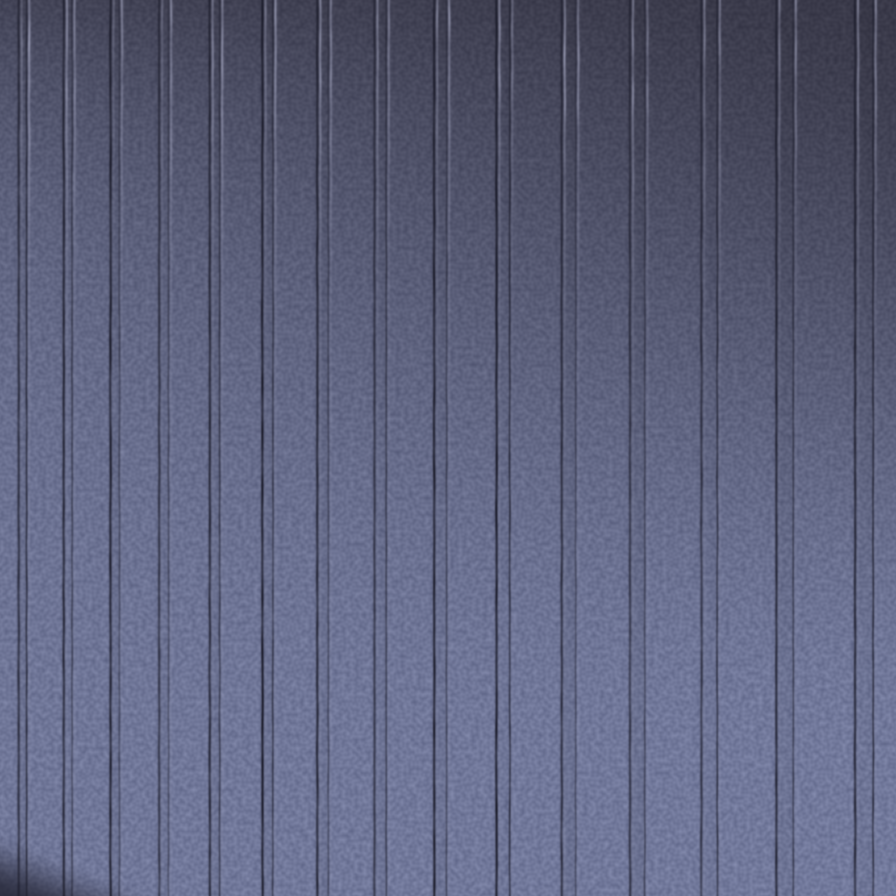
A WebGL 1 fragment shader for this texture:

```glsl
precision highp float;
uniform vec2 u_resolution;

// Groove layout: position(i) = (START + STEP * i) / (1 - SQUEEZE * i)
const float START = 0.0208;
const float STEP = 0.04898;
const float SQUEEZE = 0.01855;
const float GROOVE_WIDTH = 0.18;     // share of one repeat, at the left
const float GROOVE_WIDENING = 0.003; // added per repeat
const float LINE_WIDTH = 0.0017;
const float GLINT_OFFSET = 0.0034;
const float WOBBLE = 0.0007;
const float GRAIN_SCALE = 215.0;
const float GRAIN_AMOUNT = 0.075;

const vec3 SHADE_COLOR = vec3(0.215, 0.213, 0.272);
const vec3 PAINT_COLOR = vec3(0.448, 0.476, 0.612);
const vec3 SEAM_COLOR = vec3(0.115, 0.118, 0.175);
const vec3 GLINT_COLOR = vec3(0.64, 0.65, 0.75);

float hash(float n) {
  return fract(sin(n * 91.73 + 4.1) * 4375.85);
}

vec2 gradientAt(vec2 cell) {
  float angle = 6.2832 * fract(sin(dot(cell, vec2(12.99, 78.23))) * 4375.85);
  return vec2(cos(angle), sin(angle));
}

float gradientNoise(vec2 p) {
  vec2 i = floor(p);
  vec2 f = p - i;
  vec2 s = f * f * f * (f * (f * 6.0 - 15.0) + 10.0);
  vec2 e = vec2(1.0, 0.0);
  float low = mix(dot(gradientAt(i), f), dot(gradientAt(i + e), f - e), s.x);
  float high = mix(dot(gradientAt(i + e.yx), f - e.yx), dot(gradientAt(i + 1.0), f - 1.0), s.x);
  return mix(low, high, s.y);
}

float groovePosition(float i) {
  return (START + STEP * i) / (1.0 - SQUEEZE * i);
}

// Soft line profile, never thinner than a pixel
float softLine(float d, float width) {
  float w = max(width, 0.6 / u_resolution.x);
  return exp(-d * d / (w * w));
}

// Light falls off towards the top, further down on the right side
float lightLevel(vec2 uv) {
  float drop = 1.0 - uv.y;
  float left = 1.0 - 0.8 * exp(-3.5 * drop);
  float right = smoothstep(-0.1, 0.85, drop);
  return mix(left, right, uv.x);
}

void main() {
  vec2 uv = gl_FragCoord.xy / u_resolution;
  float drop = 1.0 - uv.y;

  // Painted panel with fine grain
  vec3 color = mix(SHADE_COLOR, PAINT_COLOR, lightLevel(uv));
  float grain = gradientNoise(uv * GRAIN_SCALE) + 0.5 * gradientNoise(uv * GRAIN_SCALE * 0.53 + 17.0);
  color += GRAIN_AMOUNT * grain * (0.5 + 0.5 * lightLevel(uv));

  // Nearest groove and the distances to its two edges
  float repeat = (uv.x - START) / (STEP + SQUEEZE * uv.x);
  float id = floor(repeat + 0.3);
  float width = GROOVE_WIDTH + GROOVE_WIDENING * id;
  float bend = WOBBLE * gradientNoise(vec2(id * 7.3, uv.y * 22.0));
  float leftEdge = uv.x - groovePosition(id) - bend;
  float rightEdge = uv.x - groovePosition(id + width) + bend;

  // Groove floor, a little darker than the panel
  float pixel = 1.0 / u_resolution.x;
  float inside = smoothstep(-pixel, pixel, leftEdge) * smoothstep(pixel, -pixel, rightEdge);
  color *= 1.0 - 0.05 * inside * (0.4 + hash(id + 31.0));

  // Dark seams, uneven from groove to groove and along their length
  float wear = 0.9 + 0.35 * gradientNoise(vec2(id * 3.7, uv.y * 35.0));
  float leftSeam = softLine(leftEdge, LINE_WIDTH) * mix(0.6, 0.95, hash(id));
  float rightSeam = softLine(rightEdge, LINE_WIDTH * 0.85) * mix(0.35, 0.65, hash(id + 9.0));
  color = mix(color, SEAM_COLOR, clamp(max(leftSeam, rightSeam) * wear, 0.0, 1.0));

  // Glints beside the seams, strongest and broken up near the top
  float breakup = 0.75 + 0.7 * gradientNoise(vec2(id * 5.1 + 0.4, uv.y * 28.0));
  float glint = 0.13 + 0.6 * exp(-drop * drop * 22.0) * breakup;
  float leftGlint = softLine(leftEdge - GLINT_OFFSET, LINE_WIDTH) * mix(0.35, 1.0, hash(id + 17.0));
  float rightGlint = softLine(rightEdge - GLINT_OFFSET * 0.85, LINE_WIDTH) * mix(0.5, 1.0, hash(id + 23.0));
  color = mix(color, GLINT_COLOR, clamp(glint * max(leftGlint, rightGlint), 0.0, 1.0));

  // Shadow in the lower left corner
  float corner = 1.0 - smoothstep(0.0, 0.075, uv.y + 0.4 * uv.x);
  color = mix(color, SEAM_COLOR, 0.8 * corner);

  gl_FragColor = vec4(color, 1.0);
}
```
